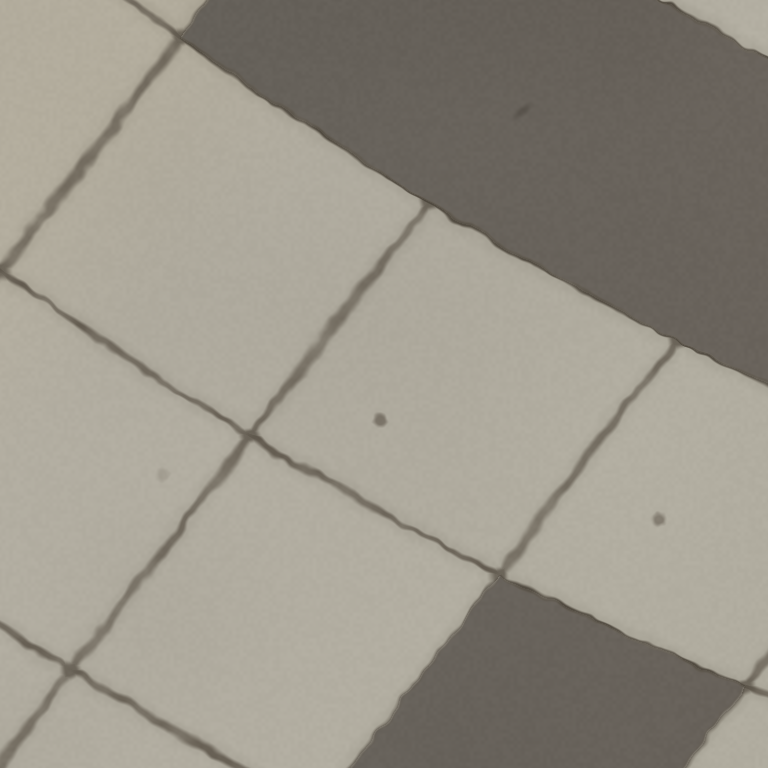
Write a WebGL 1 fragment shader that draws this texture.

```glsl
precision highp float;
// Pale square floor tiles seen obliquely, crossed by a band of dark tiles.
// A sheared, gently bent grid gives cells; distance to the cell sides draws
// worn joints, and value noise adds wobble, stains and fine grain.

uniform vec2 u_resolution;

#define GRID_ORIGIN vec2(0.3255, 0.4400)
#define ROW_SLOPE 0.612
#define ROW_BEND 0.169
#define CELL_STEP vec2(0.323, 0.4473)
#define COLUMN_LEAN 0.233
#define TILE_SIDE 0.379
#define JOINT_HALF vec2(0.0068, 0.0050)
#define WOBBLE 0.0055
#define PALE vec3(0.685, 0.667, 0.618)
#define DARK vec3(0.403, 0.383, 0.355)
#define JOINT vec3(0.415, 0.385, 0.340)
#define DARK_EDGE vec3(0.320, 0.295, 0.255)

float hash(vec2 p) {
  vec3 q = fract(vec3(p.xyx) * 0.1031);
  q += dot(q, q.yzx + 33.33);
  return fract((q.x + q.y) * q.z);
}

float noise(vec2 p) {
  vec2 c = floor(p), f = fract(p);
  f = f * f * (3.0 - 2.0 * f);
  return mix(mix(hash(c), hash(c + vec2(1.0, 0.0)), f.x),
             mix(hash(c + vec2(0.0, 1.0)), hash(c + 1.0), f.x), f.y);
}

// Canvas position to grid coordinates; refines the bend of the rows.
vec2 toGrid(vec2 p) {
  vec2 r = p - GRID_ORIGIN;
  float height = r.y + ROW_SLOPE * r.x + 0.0078;
  float row = height / CELL_STEP.y;
  float along = 0.0;
  for (int k = 0; k < 3; k++) {
    along = r.x - COLUMN_LEAN * row;
    row = (height - ROW_BEND * along * along) / CELL_STEP.y;
  }
  return vec2((r.x - COLUMN_LEAN * row) / CELL_STEP.x, row);
}

// One for a dark cell: a band along row 1 and a single tile below it.
float isDark(vec2 cell) {
  float band = step(abs(cell.y - 1.0), 0.1) * step(-1.5, cell.x);
  float single = step(length(cell - vec2(1.0, -1.0)), 0.1);
  return max(band, single);
}

// Small round stains spread across the pale tiles.
float stains(vec2 p) {
  float amount = 0.0;
  for (int i = 0; i < 3; i++) {
    float k = float(i);
    vec2 centre = vec2(0.212 + k * (0.243 + 0.04 * k),
                       0.382 + k * (0.171 - 0.10 * k));
    float strength = mix(0.22, 0.85 - 0.1 * k, step(0.5, k));
    float d = length(p - centre) + 0.003 * (noise(p * 180.0) - 0.5);
    amount += strength * (1.0 - smoothstep(0.004, 0.0115, d));
  }
  return amount;
}

void main() {
  vec2 p = gl_FragCoord.xy / u_resolution.y;

  // Uneven hand-cut edges
  vec2 wander = vec2(noise(p * 65.0), noise(p * 65.0 + 40.0)) - 0.5;
  wander += 0.7 * (vec2(noise(p * 24.0 + 9.0), noise(p * 24.0 + 70.0)) - 0.5);
  vec2 grid = toGrid(p + WOBBLE * wander);
  vec2 cell = floor(grid), f = fract(grid);
  vec2 d = min(f, 1.0 - f) * TILE_SIDE;

  // Tile kinds on both sides of the nearest joints
  vec2 side = sign(f - 0.5);
  float own = isDark(cell);
  vec2 other = vec2(isDark(cell + vec2(side.x, 0.0)),
                    isDark(cell + vec2(0.0, side.y)));
  vec2 both = own * other;
  vec2 mixed = abs(other - own);
  vec2 blend = 0.5 * (1.0 - smoothstep(0.0, 0.003, d));
  float darkness = clamp(own + dot(other - own, blend), 0.0, 1.0);

  // Tile faces: soft light, slight tile differences, clouding
  float cloud = noise(p * 5.0) - 0.5;
  vec3 pale = PALE + 0.016 * cloud + 0.014 * (hash(cell + 17.0) - 0.5);
  pale += vec3(0.012, 0.014, 0.012) * smoothstep(0.5, 1.0, p.x - 0.5 * p.y + 0.3);
  pale += vec3(0.014, 0.008, -0.004) * smoothstep(0.7, 1.2, p.y - p.x + 0.4);
  vec3 dark = DARK + 0.018 * cloud + vec3(0.010, 0.002, 0.0) * (p.x - 0.5);
  vec3 color = mix(pale, dark, darkness);
  color = mix(color, JOINT, stains(p) * (1.0 - own));

  // Faint slanted scuff on the band
  vec2 s = p - vec2(0.680, 0.855);
  float scuff = length(vec2(dot(s, vec2(0.78, 0.62)) * 0.35,
                            dot(s, vec2(-0.62, 0.78))));
  color -= 0.06 * (1.0 - smoothstep(0.001, 0.008, scuff));

  // Joints: broad and soft up the columns, narrower along the rows
  float wear = noise(p * 13.0 + 5.0);
  vec2 halfWidth = JOINT_HALF * (0.65 + 0.75 * wear) * (1.0 - 0.35 * mixed);
  vec2 line = 1.0 - smoothstep(halfWidth * 0.25, halfWidth * 1.45, d);
  line *= vec2(0.72, 0.88) * (0.72 + 0.4 * noise(p * 38.0 + 21.0));
  line *= (1.0 - 0.92 * both) * (1.0 - vec2(0.4, 0.05) * mixed);
  float corner = 1.0 - smoothstep(0.008, 0.021, d.x + d.y);
  corner *= 0.75 * (1.0 - max(both.x, both.y)) * (1.0 - own);
  float joint = clamp(max(max(line.x, line.y), corner), 0.0, 1.0);
  float deep = max(max(mixed.x * line.x, mixed.y * line.y), 0.5 * corner);
  color = mix(color, mix(JOINT, DARK_EDGE, clamp(deep, 0.0, 1.0)), joint);

  // Dim halo beside the joints and fine grain
  color -= 0.035 * (1.0 - own) * (1.0 - smoothstep(0.0, 0.022, min(d.x, d.y)));
  color += 0.018 * (noise(p * 210.0) - 0.5);
  gl_FragColor = vec4(color, 1.0);
}
```
